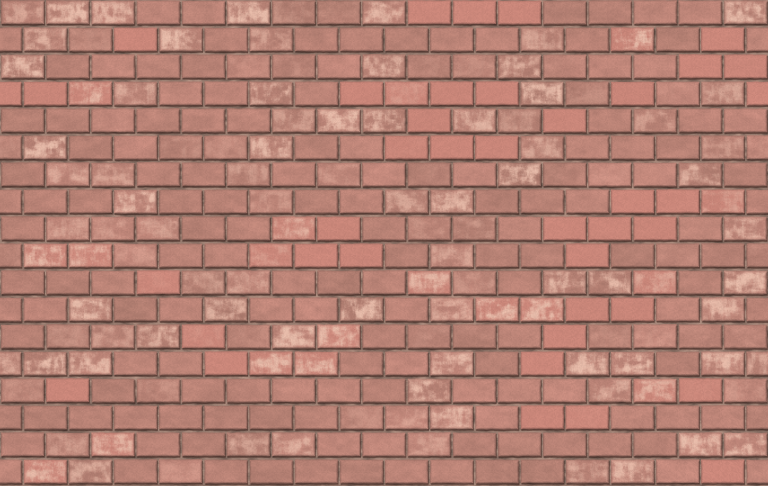
Write a WebGL 1 fragment shader that draws this texture.

```glsl
precision highp float;

uniform vec2 u_resolution;

const vec2 BRICKS = vec2(17.0, 18.0);
const float JOINT_HALF = 0.038;
const float BRICK_BOTTOM = 0.90;

const vec3 CLAY = vec3(0.74, 0.52, 0.47);
const vec3 BROWN_CLAY = vec3(0.64, 0.46, 0.41);
const vec3 SALMON = vec3(0.81, 0.53, 0.48);
const vec3 LIME = vec3(0.90, 0.73, 0.66);
const vec3 MORTAR = vec3(0.60, 0.49, 0.44);
const vec3 SHADOW = vec3(0.33, 0.23, 0.20);

float hash(vec2 p) {
  return fract(sin(dot(p, vec2(127.1, 311.7))) * 43758.5);
}

float noise(vec2 p) {
  vec2 i = floor(p);
  vec2 f = fract(p);
  f = f * f * (3.0 - 2.0 * f);
  float low = mix(hash(i), hash(i + vec2(1.0, 0.0)), f.x);
  float high = mix(hash(i + vec2(0.0, 1.0)), hash(i + 1.0), f.x);
  return mix(low, high, f.y);
}

float fbm(vec2 p) {
  float sum = 0.0;
  float gain = 0.53;
  for (int i = 0; i < 4; i++) {
    sum += gain * noise(p);
    p = p * 2.03 + 17.3;
    gain *= 0.5;
  }
  return sum;
}

float roundedBox(vec2 p, vec2 halfSize, float radius) {
  vec2 d = abs(p) - halfSize + radius;
  return length(max(d, 0.0)) + min(max(d.x, d.y), 0.0) - radius;
}

float coverage(float dist, float softness) {
  return 1.0 - smoothstep(-softness, softness, dist);
}

// Clay face: firing tone, salmon runs, lime bloom and grain
vec3 brickFace(vec2 id, vec2 local, vec2 wall, float edge) {
  float tone = hash(id + 3.7);
  float mottling = fbm(local * vec2(2.5, 4.0) + id * 9.1);
  float stain = fbm(wall * 0.45);
  vec3 color = mix(BROWN_CLAY, CLAY, 0.45 + 0.5 * tone + 0.7 * (stain - 0.3));
  color *= 0.94 + 0.14 * mottling;

  float salmonRun = step(0.87, hash(vec2(floor(id.x / 3.0), id.y) + 41.0));
  float salmonSingle = step(0.90, hash(id + 23.0));
  color = mix(color, SALMON, 0.75 * max(salmonRun, salmonSingle));

  float bloom = smoothstep(0.48, 1.0, hash(id + 71.0));
  float streaks = fbm(local * vec2(7.0, 2.5) + id * 5.3);
  float patches = smoothstep(0.34, 0.70, 0.6 * mottling + 0.4 * streaks);
  float inside = smoothstep(0.0, 0.16, -edge);
  color = mix(color, LIME, bloom * patches * (0.25 + 0.75 * inside));

  float grain = noise(local * 24.0 + id * 3.0) - 0.5;
  return color * (1.0 + 0.06 * grain);
}

// Recessed joints: pale mortar with a shadow from the brick above
vec3 mortarJoint(vec2 wall, float shade) {
  float grit = fbm(wall * vec2(3.0, 7.0));
  vec3 color = MORTAR * (0.65 + 0.6 * grit);
  return mix(color, SHADOW * (0.75 + 0.5 * grit), shade);
}

void main() {
  vec2 uv = gl_FragCoord.xy / u_resolution;
  vec2 cellSize = u_resolution / BRICKS;
  float pixel = 1.0 / cellSize.y;
  float brickWidth = cellSize.x * pixel;

  // Running bond, rows counted downwards, lengths in row heights
  vec2 grid = vec2(uv.x, 1.0 - uv.y) * BRICKS;
  vec2 wall = grid * vec2(brickWidth, 1.0);
  float row = floor(grid.y);
  float shifted = grid.x + 0.5 * mod(row, 2.0);
  vec2 id = vec2(mod(floor(shifted), BRICKS.x), row);
  vec2 local = vec2(fract(shifted) * brickWidth, fract(grid.y));

  // Slightly uneven brick outline and its offset shadow
  vec2 center = vec2(0.5 * brickWidth, 0.5 * BRICK_BOTTOM + 0.01);
  center += 0.016 * (vec2(hash(id + 5.0), hash(id + 8.0)) - 0.5);
  vec2 halfSize = vec2(0.5 * brickWidth - JOINT_HALF, 0.5 * BRICK_BOTTOM - 0.01);
  float wear = 0.03 * (fbm(wall * 5.0) - 0.5);
  float edge = roundedBox(local - center, halfSize, 0.03) + wear;
  float shadowEdge = roundedBox(local - center - vec2(0.025, 0.055), halfSize, 0.03) + wear;

  // Dirty rims with a faint light on the upper left arris
  vec3 face = brickFace(id, local, wall, edge);
  float rim = smoothstep(-0.085, 0.0, edge);
  float lit = clamp((shadowEdge - edge) * 14.0, -1.0, 1.0);
  face *= 1.0 - rim * (0.20 - 0.14 * lit);

  vec3 joint = mortarJoint(wall, coverage(shadowEdge, 0.7 * pixel + 0.012));
  vec3 color = mix(joint, face, coverage(edge, 0.7 * pixel));
  gl_FragColor = vec4(color, 1.0);
}
```
